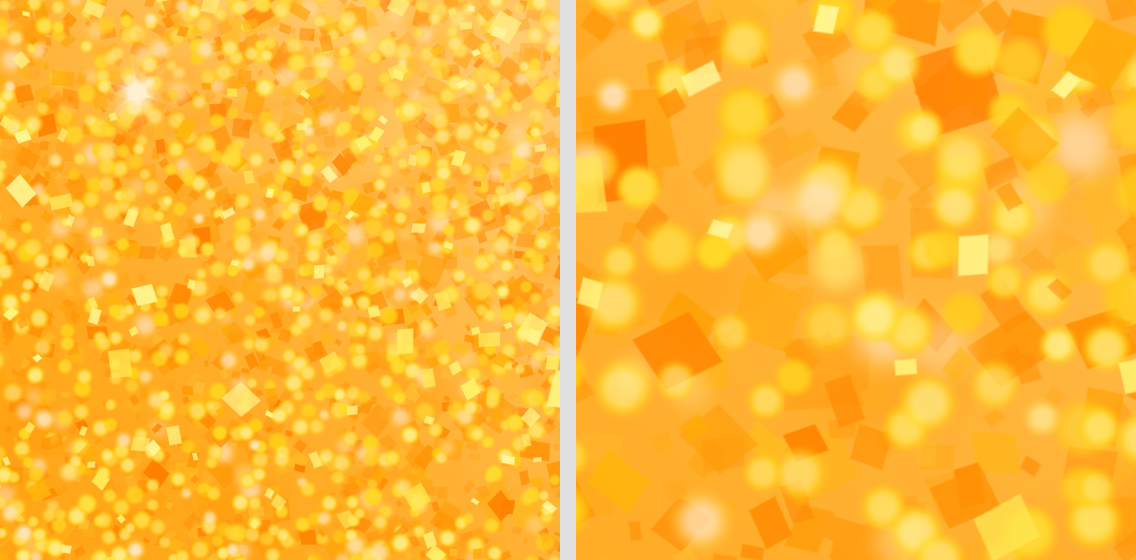
Left, the full canvas; right, a detail of the centre.
Reproduce this background procedurally as a Shadertoy shader.

```glsl
// Golden glitter: a warm gradient covered by layers of tilted square flakes,
// soft round light spots, pale blurs and one star-shaped glint.
// Every layer is a jittered cell grid, with each cell holding one random grain.

vec4 hash4(vec2 cell, float seed) {
    vec4 q = fract((cell + seed * 17.31).xyxy * vec4(.1031, .1030, .0973, .1099));
    q += dot(q, q.wzxy + 33.33);
    return fract((q.xxyz + q.yzzw) * q.zywx);
}

mat2 rotation(float a) {
    return mat2(cos(a), sin(a), -sin(a), cos(a));
}

// Layered sines, about -1 to 1, for uneven crowding and warmth
float drift(vec2 p) {
    float a = sin(p.x * 11. + 2. * sin(p.y * 8.)) * sin(p.y * 10. + 1.5 * sin(p.x * 7. + 1.));
    float b = sin(p.x * 23. - p.y * 17. + 2. * sin(p.y * 19.)) * sin(p.y * 27. + p.x * 9.);
    return .65 * a + .45 * b;
}

// Sharp quadrilateral flakes; halfSize is the smallest and largest half side
vec3 flakes(vec3 col, vec2 uv, float count, float seed, float density,
            vec2 halfSize, vec3 dark, vec3 light, vec2 opacity) {
    vec2 home = floor(uv * count);
    float soft = .0006 + .5 / iResolution.y;
    for (int j = -1; j <= 1; j++)
    for (int i = -1; i <= 1; i++) {
        vec2 cell = home + vec2(i, j);
        vec4 place = hash4(cell, seed), look = hash4(cell, seed + 5.);
        if (place.z > density) continue;
        vec2 p = rotation(place.w * 6.283) * (uv - (cell + place.xy) / count);
        p.x += p.y * (look.w - .5) * .35;
        float side = mix(halfSize.x, halfSize.y, look.x * look.x);
        vec2 edge = abs(p) - side * vec2(1., mix(.55, 1., look.y));
        float cover = 1. - smoothstep(-soft, soft, max(edge.x, edge.y));
        col = mix(col, mix(dark, light, look.z), cover * mix(opacity.x, opacity.y, look.w));
    }
    return col;
}

// Round spots with a yellow rim and a paler core; blur is the soft share of the radius
vec3 spots(vec3 col, vec2 uv, float count, float seed, float density,
           vec2 radius, float blur, vec3 rim, vec3 core, vec2 opacity) {
    vec2 home = floor(uv * count);
    for (int j = -1; j <= 1; j++)
    for (int i = -1; i <= 1; i++) {
        vec2 cell = home + vec2(i, j);
        vec4 place = hash4(cell, seed), look = hash4(cell, seed + 5.);
        vec2 center = (cell + place.xy) / count;
        if (place.z > density * (1. + .6 * drift(center))) continue;
        float r = mix(radius.x, radius.y, look.x);
        float d = length(uv - center) / r;
        float cover = 1. - smoothstep(1. - blur, 1., d);
        float heart = (1. - smoothstep(.3, .85, d)) * smoothstep(0., .7, look.y);
        col = mix(col, mix(rim, core, heart), cover * mix(opacity.x, opacity.y, look.z));
    }
    return col;
}

// Star glint: a white glow with thin tapering rays
vec3 glint(vec3 col, vec2 p) {
    float glow = exp(-dot(p, p) * 2000.) + .3 * exp(-dot(p, p) * 350.);
    for (int k = 0; k < 3; k++) {
        vec2 q = abs(rotation(.35 + float(k) * 1.0472) * p);
        glow += .6 * exp(-q.x * 28. - q.y * (350. + 2500. * q.x));
    }
    return mix(col, vec3(1., .94, .82), min(glow, 1.));
}

void mainImage(out vec4 fragColor, in vec2 fragCoord) {
    vec2 uv = fragCoord / iResolution.y;

    // Amber at the lower left, paler apricot at the upper right, with warm patches
    float slope = smoothstep(.2, 1.9, uv.x * .9 + uv.y);
    vec3 col = mix(vec3(1., .655, .1), vec3(1., .775, .4), slope);
    float warmth = smoothstep(-.1, .7, -drift(uv + .37)) * (1. - .5 * slope);
    col = mix(col, vec3(1., .6, .03), .5 * warmth);

    // Translucent and deep orange flakes
    col = flakes(col, uv, 19., 1., .9, vec2(.010, .029),
                 vec3(1., .56, .01), vec3(1., .74, .12), vec2(.3, .85));
    col = flakes(col, uv, 32., 2., .7, vec2(.005, .015),
                 vec3(1., .54, .01), vec3(1., .75, .2), vec2(.4, .95));
    col = flakes(col, uv, 20., 3., .5, vec2(.009, .025),
                 vec3(1., .48, 0.), vec3(1., .64, .02), vec2(.5, 1.));

    // Pale blurs and yellow light spots
    col = spots(col, uv, 15., 21., .35, vec2(.020, .034), .85,
                vec3(1., .8, .4), vec3(1., .85, .64), vec2(.5, .9));
    col = spots(col, uv, 22., 22., .72, vec2(.012, .021), .5,
                vec3(1., .81, .08), vec3(1., .89, .4), vec2(.6, 1.));
    col = flakes(col, uv, 24., 4., .32, vec2(.006, .020),
                 vec3(1., .51, .01), vec3(1., .74, .04), vec2(.45, .95));
    col = spots(col, uv, 22., 23., .62, vec2(.012, .022), .5,
                vec3(1., .84, .12), vec3(1., .92, .52), vec2(.6, 1.));
    col = spots(col, uv, 17., 24., .24, vec2(.013, .026), .75,
                vec3(1., .87, .4), vec3(1., .89, .72), vec2(.6, 1.));

    // Sparse bright flakes on top
    col = flakes(col, uv, 13., 6., .24, vec2(.009, .025),
                 vec3(1., .9, .3), vec3(1., .97, .58), vec2(.6, 1.));
    col = flakes(col, uv, 18., 7., .17, vec2(.006, .015),
                 vec3(1., .94, .36), vec3(1., .98, .66), vec2(.75, 1.));

    // Light haze towards the upper right, then the glint
    col = mix(col, vec3(1., .9, .62), .25 * smoothstep(.9, 1.8, uv.x * .7 + uv.y));
    col = glint(col, uv - vec2(.245, .835));
    fragColor = vec4(col, 1.);
}
```
